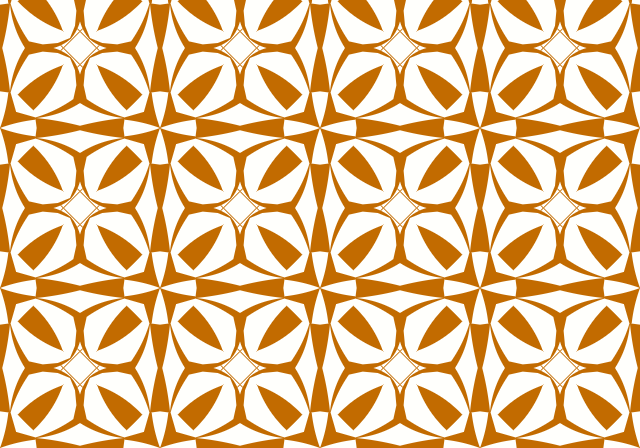
Write a Shadertoy shader that draws this pattern.

```glsl
// Ochre and white tile lattice: leaf cells, centre stars and bow-tie borders.
#define TILES_ACROSS 4.0
#define HALF_TILE 144.0
#define LEAF_BOW 6.0
#define BRANCH_BOW 5.0
#define STAR_TIP 48.0
#define DIAMOND_SIZE 30.0
#define LINE_HALF 0.8
#define INK vec3(0.76, 0.42, 0.0)
#define PAPER vec3(1.0, 1.0, 0.99)

// Signed distance to a bowed edge from a to b; negative on its left side.
float edge(vec2 p, vec2 a, vec2 b, float bow) {
    vec2 along = b - a;
    float len = length(along);
    vec2 outward = vec2(along.y, -along.x) / len;
    float t = clamp(dot(p - a, along) / (len * len), 0.0, 1.0);
    return dot(p - a, outward) - 4.0 * bow * t * (1.0 - t);
}

// Rounded white cell, mirrored across the diagonal.
float cellShape(vec2 p) {
    vec2 inner = vec2(18.0), neck = vec2(40.0, 9.0), waist = vec2(67.0, 6.5);
    vec2 node = vec2(92.0, 12.0), side = vec2(125.0, 80.0), corner = vec2(115.0);
    float d = max(edge(p, inner, neck, 0.0), edge(p, neck, waist, 0.0));
    d = max(d, edge(p, waist, node, 0.0));
    d = max(d, edge(p, node, side, 0.6 * BRANCH_BOW));
    return max(d, edge(p, side, corner, 0.0));
}

// Leaf with a pointed inner tip and a flat outer end.
float leafShape(vec2 p) {
    vec2 tip = vec2(31.0), shoulder = vec2(112.0, 84.0);
    return max(edge(p, tip, shoulder, LEAF_BOW),
               edge(p, shoulder, shoulder.yx, 0.5));
}

// White gap between the branches and the border bow-tie.
float lensShape(vec2 p) {
    vec2 knot = vec2(140.0, 0.0), top = vec2(126.0, 79.0), fork = vec2(99.0, 0.0);
    return max(edge(p, knot, top, -1.5), edge(p, top, fork, -BRANCH_BOW));
}

// White wedge that points at the tile corner.
float wedgeShape(vec2 p) {
    vec2 base = vec2(129.0, 80.0);
    return max(edge(p, vec2(HALF_TILE), base, 2.0),
               edge(p, base, vec2(HALF_TILE, 78.0), 0.0));
}

// Star with the diamond's thin sides crossing past its vertices.
float starShape(vec2 p) {
    float star = edge(p, vec2(STAR_TIP, 0.0), vec2(16.5), -2.0);
    float rise = abs(p.x - p.y - DIAMOND_SIZE);
    float fall = abs(p.x + p.y - DIAMOND_SIZE);
    float lines = min(rise, fall) * 0.7071 - LINE_HALF;
    return max(star, -lines);
}

void mainImage(out vec4 fragColor, in vec2 fragCoord) {
    // Repeat square tiles, then fold each into one eighth.
    vec2 tile = fragCoord / iResolution.x * TILES_ACROSS;
    vec2 p = abs(fract(tile) - 0.5) * 2.0 * HALF_TILE;
    p = vec2(max(p.x, p.y), min(p.x, p.y));

    // Join the white openings.
    float opening = max(cellShape(p), -leafShape(p));
    opening = min(opening, min(lensShape(p), wedgeShape(p)));
    opening = min(opening, starShape(p));

    // Blend over one pixel width.
    float pixel = 2.0 * HALF_TILE * TILES_ACROSS / iResolution.x;
    float coverage = clamp(0.5 - opening / pixel, 0.0, 1.0);
    fragColor = vec4(mix(INK, PAPER, coverage), 1.0);
}
```
